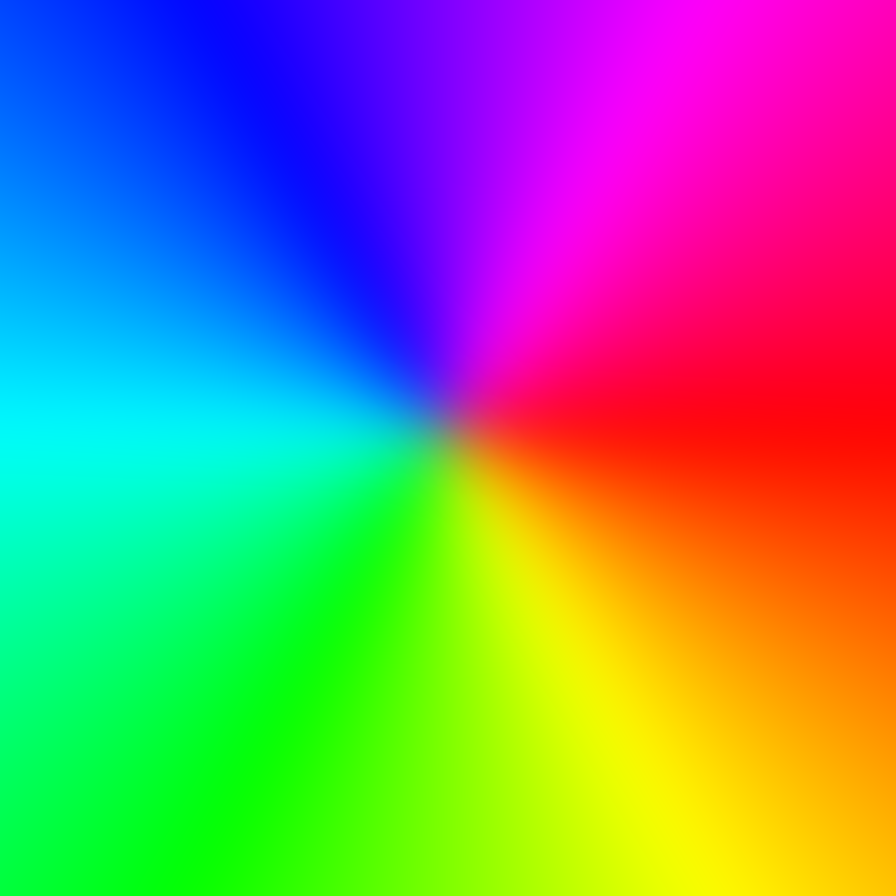
A WebGL 1 fragment shader for this background:

```glsl
precision highp float;
// Draws a full-spectrum colour wheel, softly blurred so its hub melts to grey.

uniform vec2 u_resolution;

const float TAU = 6.283185;
const float GOLDEN_ANGLE = 2.399963;
const int BLUR_SAMPLES = 144;

// Fully saturated colour for a hue in turns.
vec3 hueColor(float hue) {
  vec3 ramp = abs(fract(hue + vec3(0.0, 2.0, 1.0) / 3.0) * 6.0 - 3.0);
  return clamp(ramp - 1.0, 0.0, 1.0);
}

// Conic sweep: red points right, hue advances clockwise.
vec3 colorWheel(vec2 p) {
  return hueColor(-atan(p.y, p.x) / TAU);
}

// Gaussian-distributed offset on a golden-angle spiral.
vec2 gaussianOffset(float index, float count, float sigma) {
  float radius = sigma * sqrt(-2.0 * log(1.0 - (index + 0.5) / count));
  float angle = index * GOLDEN_ANGLE;
  return radius * vec2(cos(angle), sin(angle));
}

// Average of the wheel around a point.
vec3 blurredWheel(vec2 p, float sigma) {
  vec3 sum = vec3(0.0);
  for (int i = 0; i < BLUR_SAMPLES; i++) {
    sum += colorWheel(p + gaussianOffset(float(i), float(BLUR_SAMPLES), sigma));
  }
  return sum / float(BLUR_SAMPLES);
}

void main() {
  vec2 uv = gl_FragCoord.xy / u_resolution;
  vec2 hub = vec2(0.5, 0.52);
  float blurSigma = 0.033;
  gl_FragColor = vec4(blurredWheel(uv - hub, blurSigma), 1.0);
}
```
